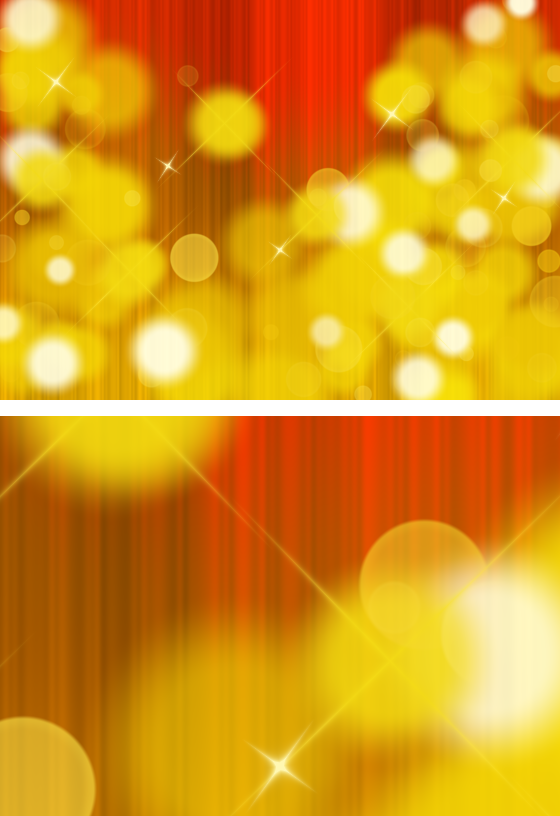
Top, the full canvas; bottom, a detail of the centre.
Give the GLSL for this background, as a WebGL 1 fragment shader.

```glsl
precision highp float;
// Golden bokeh: blurred yellow and white lights, crisp discs and sparkles over red-brown streaks.
uniform vec2 u_resolution;

#define GLOW_COUNT 84
#define WHITE_COUNT 30
#define FLARE_COUNT 6
#define DISC_COUNT 130
#define SPARKLE_COUNT 5
#define GLOW_RADIUS vec2(0.055, 0.125)
#define WHITE_RADIUS vec2(0.035, 0.085)
#define DISC_RADIUS vec2(0.018, 0.065)
#define STREAK_STRENGTH 0.055
#define YELLOW vec3(0.97, 0.88, 0.03)
#define AMBER vec3(0.89, 0.69, 0.0)
#define WHITE vec3(1.0, 0.985, 0.86)

float hash(float n) {
  return fract(sin(n * 127.1 + 3.7) * 4375.85);
}

// Evenly spread point in the unit square, with a little jitter.
vec2 scatter(float i, float seed) {
  vec2 jitter = vec2(hash(i + seed), hash(i + seed + 51.3)) - 0.5;
  return fract(vec2(0.7549, 0.5698) * i + seed * 0.137 + 0.12 * jitter);
}

// Lights gather at the sides and the bottom, leaving the upper middle open.
float density(vec2 c) {
  float side = abs(c.x - 0.45) * 2.0;
  return smoothstep(0.35, 0.85, side * 0.75 + (1.0 - c.y) * 0.6);
}

float softDisc(float d, float radius) {
  return 1.0 - smoothstep(radius * 0.55, radius * 1.25, d);
}

// Thin line through the origin along y, tapering at both ends.
float ray(vec2 q, float len, float width) {
  float taper = clamp(1.0 - abs(q.y) / len, 0.0, 1.0);
  return taper * exp(-abs(q.x) / (width * taper + 0.0006));
}

float cross4(vec2 q, float len, float width) {
  return max(ray(q, len, width), ray(q.yx, len * 0.8, width));
}

vec2 rotate(vec2 q, float angle) {
  float c = cos(angle), s = sin(angle);
  return vec2(c * q.x - s * q.y, s * q.x + c * q.y);
}

// Layered sines along x give fine vertical streaks.
float streaks(float x) {
  float sum = 0.0, freq = 23.0;
  for (int i = 0; i < 6; i++) {
    sum += sin(x * freq + 1.7 * sin(x * freq * 0.37 + float(i)));
    freq *= 1.83;
  }
  return sum * 0.5;
}

vec3 backdrop(vec2 uv, float streak) {
  float wave = sin(uv.x * 9.0 - 3.2);
  vec3 col = mix(vec3(0.84, 0.62, 0.0), vec3(0.73, 0.39, 0.0), smoothstep(0.05, 0.5, uv.y));
  float red = smoothstep(0.5, 0.92, uv.y + 0.1 * wave + 0.03 * streak);
  col = mix(col, vec3(0.88 + 0.07 * wave, 0.17, 0.0), red);
  float shade = smoothstep(0.25, 0.6, uv.y) * (0.5 - 0.5 * sin(uv.x * 17.0 - 2.0));
  return col * (1.0 - 0.16 * shade + STREAK_STRENGTH * streak);
}

void main() {
  vec2 uv = gl_FragCoord.xy / u_resolution;
  vec2 span = vec2(u_resolution.x / u_resolution.y, 1.0);
  vec2 p = uv * span;
  float edge = max(1.0 / u_resolution.y, 0.002);
  float streak = streaks(p.x);
  vec3 col = backdrop(uv, streak);

  // Blurred yellow lights
  for (int i = 0; i < GLOW_COUNT; i++) {
    float n = float(i);
    vec2 c = scatter(n, 2.0);
    float radius = mix(GLOW_RADIUS.x, GLOW_RADIUS.y, hash(n + 11.0));
    float shown = step(hash(n + 23.0), density(c) + 0.1);
    vec3 tint = mix(AMBER, YELLOW, sqrt(hash(n + 37.0)));
    float alpha = mix(0.6, 0.95, hash(n + 41.0)) * shown;
    col = mix(col, tint, alpha * softDisc(length(p - c * span), radius));
  }

  // Blurred white lights
  for (int i = 0; i < WHITE_COUNT; i++) {
    float n = float(i);
    vec2 c = scatter(n, 7.0);
    float radius = mix(WHITE_RADIUS.x, WHITE_RADIUS.y, hash(n + 61.0));
    float shown = step(hash(n + 73.0), density(c) * 0.85);
    float alpha = mix(0.65, 1.0, hash(n + 83.0)) * shown;
    col = mix(col, WHITE, alpha * softDisc(length(p - c * span), radius));
  }

  // Large yellow flares with diagonal rays
  for (int i = 0; i < FLARE_COUNT; i++) {
    float n = float(i);
    vec2 c = vec2((n + 0.3 + 0.4 * hash(n + 5.0)) / float(FLARE_COUNT), 0.1 + 0.6 * fract(n * 0.618 + 0.75));
    vec2 q = p - c * span;
    col = mix(col, vec3(1.0, 0.92, 0.25), 0.9 * cross4(rotate(q, 0.8), 0.24, 0.003));
    col = mix(col, vec3(0.95, 0.85, 0.06), 0.88 * softDisc(length(q), 0.07 + 0.03 * hash(n + 9.0)));
  }

  // Crisp translucent discs with a faint rim, densest on the right
  for (int i = 0; i < DISC_COUNT; i++) {
    float n = float(i);
    vec2 c = scatter(n, 13.0);
    float size = hash(n + 91.0);
    float radius = mix(DISC_RADIUS.x, DISC_RADIUS.y, size * size);
    float d = length(p - c * span);
    float shown = step(hash(n + 97.0), density(c) * mix(0.4, 0.9, c.x) + 0.07);
    float fill = 1.0 - smoothstep(radius - edge, radius + edge, d);
    float rim = smoothstep(radius * 0.8, radius, d);
    float opacity = hash(n + 103.0);
    float alpha = shown * fill * (0.12 + 0.5 * opacity * opacity + 0.1 * rim);
    vec3 tint = mix(vec3(0.95, 0.78, 0.04), vec3(0.98, 0.92, 0.42), hash(n + 109.0));
    col = mix(col, max(col, tint), alpha);
  }
  col *= 1.0 + 0.1 * STREAK_STRENGTH * streak;

  // Small white sparkles
  for (int i = 0; i < SPARKLE_COUNT; i++) {
    float n = float(i);
    vec2 c = vec2((n + 0.5) / float(SPARKLE_COUNT), 0.3 + 0.55 * fract(n * 0.618 + 0.9));
    float size = mix(0.03, 0.12, hash(n + 131.0));
    vec2 q = rotate(p - c * span, 0.5 + 0.2 * hash(n + 137.0));
    float core = exp(-length(q) / (size * 0.09));
    col = mix(col, vec3(1.0, 0.97, 0.7), clamp(cross4(q, size, 0.0025) + core, 0.0, 1.0));
  }

  gl_FragColor = vec4(clamp(col, 0.0, 1.0), 1.0);
}
```
